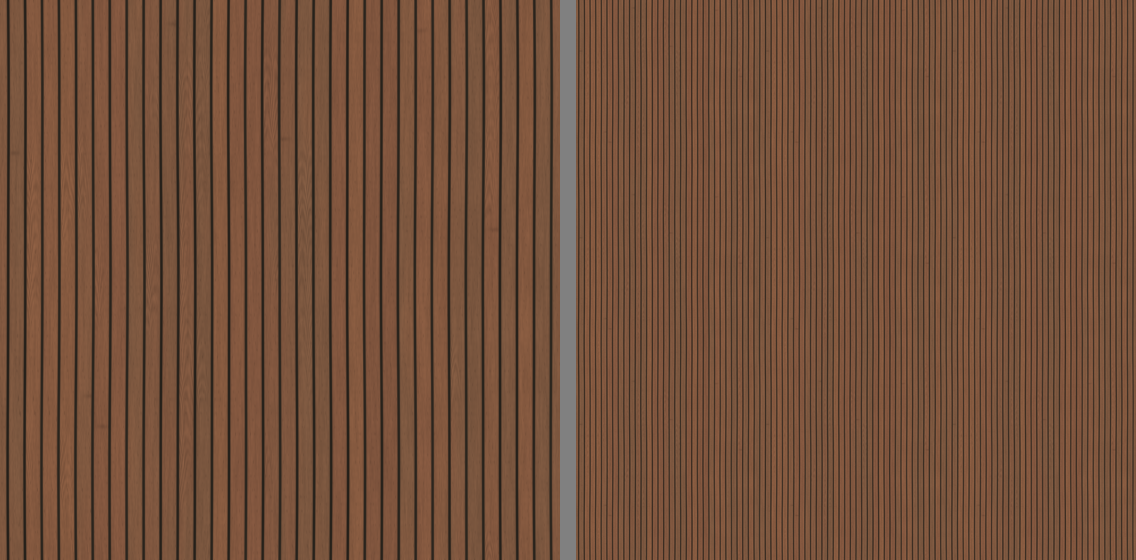
Left, the tile; right, the same tile 3 across and 3 down.
Write a WebGL 2 fragment shader that draws this texture.

```glsl
#version 300 es
precision highp float;
// Upright wooden slats parted by narrow dark grooves. Each slat gets its own
// tint from a hash, then stretched noise adds fibres, pores and arched grain.
// All noise wraps vertically and slat numbers wrap horizontally, so it tiles.
uniform vec2 u_resolution;
out vec4 fragColor;

const float TAU = 6.2831853;
const float SLATS = 33.0;            // slats across the canvas
const float GROOVE_OFFSET = 0.48;    // first groove, in slat widths
const float GROOVE_HALF = 0.075;     // half groove width, in slat widths
const float GROOVE_SOFTNESS = 0.018; // rounded slat edge
const float SWAY = 0.025;            // sideways drift of the grooves
const float FIBRE_STRENGTH = 0.17;
const float PORE_STRENGTH = 0.08;
const float ARCH_STRENGTH = 0.045;
const float KNOT_STRENGTH = 0.10;

const vec3 RED_WOOD = vec3(0.505, 0.335, 0.243);
const vec3 AMBER_WOOD = vec3(0.525, 0.352, 0.248);
const vec3 OLIVE_WOOD = vec3(0.478, 0.337, 0.245);
const vec3 GROOVE = vec3(0.155, 0.135, 0.108);

float hash(vec2 p) {
  return fract(sin(dot(p, vec2(127.1, 311.7))) * 43758.5453);
}

// Value noise whose rows repeat after a whole number of cells.
float noise(vec2 p, float rows, float seed) {
  vec2 cell = floor(p);
  vec2 f = fract(p);
  f = f * f * (3.0 - 2.0 * f);
  float low = mod(cell.y, rows);
  float high = mod(cell.y + 1.0, rows);
  float x = cell.x + seed * 37.0;
  return mix(mix(hash(vec2(x, low)), hash(vec2(x + 1.0, low)), f.x),
             mix(hash(vec2(x, high)), hash(vec2(x + 1.0, high)), f.x), f.y);
}

// Noise in slat space: columns across one slat, rows up the canvas.
float grain(vec2 p, float columns, float rows, float seed) {
  return noise(p * vec2(columns, rows), rows, seed);
}

// Tint that differs by slat and drifts slowly along its length.
vec3 slatTint(vec2 p, float id) {
  float drift = grain(p, 1.5, 5.0, id) - 0.5;
  float olive = smoothstep(0.45, 1.0, hash(vec2(id, 4.7)) + 0.35 * drift);
  float amber = smoothstep(0.1, 0.9, hash(vec2(id, 9.3)) + 0.5 * drift);
  vec3 tint = mix(mix(RED_WOOD, AMBER_WOOD, amber), OLIVE_WOOD, olive);
  return tint * (1.0 + 0.03 * (hash(vec2(id, 2.1)) - 0.5));
}

// Arched growth rings, appearing on patches of a few slats.
float arches(vec2 p, float id) {
  float centre = 0.3 + 0.4 * hash(vec2(id, 6.2));
  float bend = (p.x - centre) * (p.x - centre) * 14.0;
  float warp = 1.5 * grain(p, 3.0, 18.0, id + 50.0);
  float rings = sin(TAU * (p.y * 30.0 + bend + warp));
  float patches = smoothstep(0.5, 0.8, grain(p, 0.6, 6.0, id + 90.0));
  return rings * patches * step(0.6, hash(vec2(id, 8.4)));
}

// A small crosswise dark mark on a few slats.
float knot(vec2 p, float id) {
  float dy = abs(fract(p.y - hash(vec2(id, 3.3)) + 0.5) - 0.5);
  float dx = (p.x - 0.2 - 0.6 * hash(vec2(id, 5.8))) / 0.35;
  return exp(-dx * dx - dy * dy * 60000.0) * step(0.8, hash(vec2(id, 7.6)));
}

void main() {
  vec2 uv = gl_FragCoord.xy / u_resolution;

  // Slat number and position across it, with slightly swaying grooves.
  float sway = SWAY * (sin(TAU * (uv.y + uv.x)) + 0.4 * sin(TAU * (2.0 * uv.y - uv.x)));
  float across = uv.x * SLATS - GROOVE_OFFSET + sway;
  float id = mod(floor(across), SLATS);
  vec2 p = vec2(fract(across), uv.y);

  // Wood surface: long fibres, shorter streaks and fine pores.
  float fibre = 0.4 * grain(p, 9.0, 12.0, id) + 0.35 * grain(p, 15.0, 45.0, id + 130.0)
              + 0.25 * grain(p, 17.0, 150.0, id + 210.0) - 0.5;
  float pores = smoothstep(0.75, 1.0, grain(p, 16.0, 80.0, id + 170.0));
  float shade = 1.005 + FIBRE_STRENGTH * fibre - PORE_STRENGTH * pores
              + ARCH_STRENGTH * arches(p, id) - KNOT_STRENGTH * knot(p, id);
  float edgeDistance = min(p.x, 1.0 - p.x);
  shade *= mix(0.95, 1.0, smoothstep(GROOVE_HALF, 0.2, edgeDistance));
  vec3 color = slatTint(p, id) * shade;

  // Groove, smoothed over about one pixel; its depth varies a little.
  float blur = 0.6 * SLATS / u_resolution.x + GROOVE_SOFTNESS;
  float wood = smoothstep(GROOVE_HALF - blur, GROOVE_HALF + blur, edgeDistance);
  float grooveId = mod(floor(across + 0.5), SLATS);
  vec3 gap = GROOVE * (0.9 + 0.2 * hash(vec2(grooveId, 1.9)));
  fragColor = vec4(mix(gap, color, wood), 1.0);
}
```
